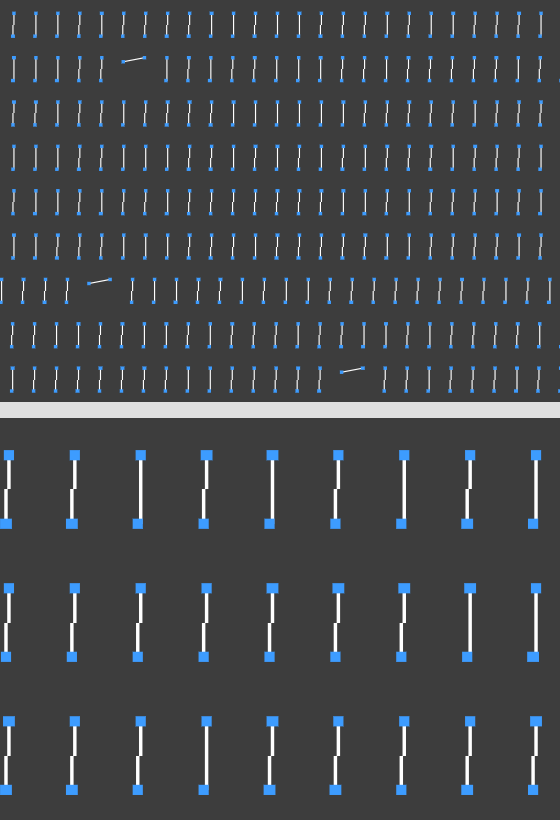
Top, the full canvas; bottom, a detail of the centre.
This pattern is drawn by a WebGL 1 fragment shader. Its source:

```glsl
precision highp float;
uniform vec2 u_resolution;

#define CANVAS_WIDTH 512.0
#define PITCH vec2(20.08, 40.55)
#define FIRST_BAR vec2(12.3, 12.2)
#define BAR_HEIGHT 20.9
#define LEAN 0.9
#define LINE_WIDTH 1.05
#define HANDLE_SIZE 3.1
#define KINKED_SHARE 0.6
#define FALLEN_DROP 3.7
#define FALLEN_SHIFT 0.7

const vec3 BACKGROUND = vec3(0.24);
const vec3 LINE_COLOR = vec3(1.0);
const vec3 HANDLE_COLOR = vec3(0.24, 0.61, 1.0);

float hash(vec2 p) {
  vec3 q = fract(vec3(p.xyx) * 0.1031);
  q += dot(q, q.yzx + 33.33);
  return fract((q.x + q.y) * q.z);
}

float boxDistance(vec2 p, vec2 halfSize) {
  vec2 d = abs(p) - halfSize;
  return length(max(d, 0.0)) + min(max(d.x, d.y), 0.0);
}

float segmentDistance(vec2 p, vec2 a, vec2 b) {
  vec2 along = b - a;
  float t = clamp(dot(p - a, along) / dot(along, along), 0.0, 1.0);
  return length(p - a - along * t);
}

float handleDistance(vec2 p, vec2 center, vec2 id) {
  float extra = 0.5 * step(0.75, hash(id + 17.0));
  return boxDistance(p - center, 0.5 * vec2(HANDLE_SIZE + extra, HANDLE_SIZE));
}

// Column where a row has a toppled bar; far away when it has none.
float fallenColumn(float row) {
  if (row == 1.0) return 5.0;
  if (row == 6.0) return 4.0;
  if (row == 8.0) return 15.0;
  return 1000.0;
}

float rowStart(float row) {
  if (row == 6.0) return FIRST_BAR.x - 11.3;
  return FIRST_BAR.x - 1.2 * step(6.5, row);
}

float coverage(float d, float pixel) {
  return clamp(0.5 - d / pixel, 0.0, 1.0);
}

void main() {
  float pixel = CANVAS_WIDTH / u_resolution.x;
  vec2 p = vec2(gl_FragCoord.x, u_resolution.y - gl_FragCoord.y) * pixel;

  // Row and column of the nearest bar
  float row = floor((p.y - FIRST_BAR.y - 0.5 * BAR_HEIGHT) / PITCH.y + 0.5);
  float top = FIRST_BAR.y + row * PITCH.y;
  float start = rowStart(row);
  float fallen = fallenColumn(row);
  float shift = FALLEN_SHIFT * step(start + (fallen + 0.5) * PITCH.x, p.x);
  float column = floor((p.x - start + shift) / PITCH.x + 0.5);
  vec2 id = vec2(column, row);

  vec2 upper;
  vec2 lower;
  float lineDistance;
  if (column == fallen || column == fallen + 1.0) {
    // Toppled bar spanning two columns
    lower = vec2(start + fallen * PITCH.x, top + FALLEN_DROP);
    upper = vec2(lower.x + PITCH.x - FALLEN_SHIFT, top);
    lineDistance = segmentDistance(p, lower, upper) - 0.5 * LINE_WIDTH;
  } else {
    // Upright bar, often with a small step halfway down
    float x = start + column * PITCH.x - shift;
    upper = vec2(x + 0.5 * LEAN, top);
    lower = vec2(x - 0.5 * LEAN, top + BAR_HEIGHT);
    float kinked = step(hash(id + 3.0), KINKED_SHARE);
    float middle = top + 0.5 * BAR_HEIGHT;
    float lineX = upper.x - LEAN * kinked * step(middle, p.y);
    lineDistance = boxDistance(p - vec2(lineX, middle),
                               0.5 * vec2(LINE_WIDTH, BAR_HEIGHT));
  }

  // Square handles over the line ends
  float handles = min(handleDistance(p, upper, id),
                      handleDistance(p, lower, id + 50.0));

  vec3 color = mix(BACKGROUND, LINE_COLOR, coverage(lineDistance, pixel));
  color = mix(color, HANDLE_COLOR, coverage(handles, pixel));
  gl_FragColor = vec4(color, 1.0);
}
```
